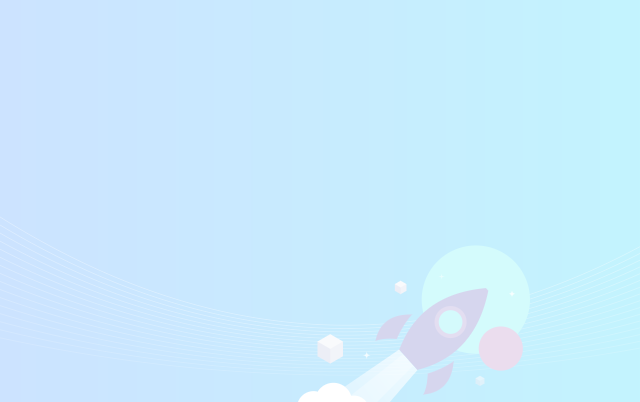
Write a Shadertoy shader that draws this background.

```glsl
// A pale blue sky with a sweep of thin curves, two planets and a rocket on its trail.
// Layers of distance functions are blended from back to front. Units: the canvas
// is 100 wide, and the rocket has its own axes (x along its flight, y across).

float cover(float dist) {
    return clamp(0.5 - dist * iResolution.x / 100.0, 0.0, 1.0);
}

float disc(vec2 p, vec2 center, float radius) {
    return length(p - center) - radius;
}

// Fan of curves that spread out towards both sides
float waveLines(vec2 p) {
    const float COUNT = 15.0;
    float bend = (p.x - 54.0) * (p.x - 54.0);
    float spread = 7.8 + 0.0038 * bend;
    float index = (12.0 + 0.0058 * bend - p.y) / spread * COUNT;
    float nearest = clamp(round(index), 0.0, COUNT);
    float slope = 0.0116 * (p.x - 54.0);
    float dist = abs(index - nearest) * spread / COUNT / sqrt(1.0 + slope * slope);
    return cover(dist - 0.05) * mix(0.38, 0.18, nearest / COUNT);
}

// Hexagonal outline split into three shaded faces
void drawCube(inout vec3 color, vec2 p, float radius, float opacity) {
    vec2 a = abs(p);
    float dist = max(a.x, 0.5 * a.x + 0.866 * a.y) - 0.866 * radius;
    vec3 side = mix(vec3(0.925, 0.935, 0.965), vec3(0.95, 0.955, 0.975), cover(-p.x));
    vec3 face = mix(side, vec3(0.975, 0.98, 0.99), cover(0.5 * a.x - 0.866 * p.y));
    color = mix(color, face, cover(dist) * opacity);
}

// Four-pointed star with concave sides
float sparkle(vec2 p, float size) {
    vec2 a = sqrt(abs(p) / size);
    return cover((a.x + a.y - 1.0) * size * 0.6);
}

void drawRocket(inout vec3 color, vec2 p) {
    const vec3 HULL = vec3(0.84, 0.84, 0.935);
    const vec2 AXIS = vec2(0.746, 0.666);
    vec2 q = p - vec2(63.8, 6.6);
    float t = dot(q, AXIS);
    float n = abs(dot(q, vec2(-AXIS.y, AXIS.x)));

    // Exhaust: a wide pale beam with a brighter core
    float fade = mix(0.45, 0.65, smoothstep(-12.0, 0.0, t));
    float beam = max(n - 2.15 + 0.13 * t, t);
    float core = max(n - 1.2 + 0.06 * t, t);
    color = mix(color, vec3(1.0), cover(beam) * fade);
    color = mix(color, vec3(1.0), cover(core) * 0.3);

    // Parabolic hull, cut flat at its tail and nose
    float halfWidth = 3.9 - (t - 6.8) * (t - 6.8) / 26.0;
    float slope = (t - 6.8) / 13.0;
    float hull = (n - halfWidth) / sqrt(1.0 + slope * slope);
    hull = max(hull, max(-t, t - 16.5));

    // Mirrored fins, set off from the hull by a gap
    float outer = n - 6.75 + 0.12 * (t - 1.2) * (t - 1.2);
    float inner = halfWidth + 1.1 - n;
    float rear = 3.65 - 0.7 * (t - 0.8) - 0.12 * (t - 0.8) * (t + 2.2) - n;
    float fins = max(max(outer, inner), rear) * 0.85;
    fins = max(fins, max(-2.4 - t, t - 5.3));
    color = mix(color, HULL, cover(min(hull, fins)));

    // Porthole
    float window = length(vec2(t - 8.85, n));
    color = mix(color, vec3(0.89, 0.87, 0.945), cover(window - 2.5));
    color = mix(color, vec3(0.83, 0.98, 0.99), cover(window - 1.85));
}

void mainImage(out vec4 fragColor, in vec2 fragCoord) {
    vec2 p = 100.0 * fragCoord / iResolution.x;

    // Sky and curves
    vec3 color = mix(vec3(0.8, 0.89, 1.0), vec3(0.765, 0.955, 0.995), p.x / 100.0);
    color = mix(color, vec3(1.0), waveLines(p));

    // Planets
    color = mix(color, vec3(0.83, 0.985, 0.988), cover(disc(p, vec2(74.35, 16.0), 8.46)));
    color = mix(color, vec3(0.92, 0.865, 0.935), cover(disc(p, vec2(78.25, 8.35), 3.45)));

    drawRocket(color, p);

    // Cloud at the end of the trail
    float cloud = disc(p, vec2(49.0, -0.9), 2.6);
    cloud = min(cloud, disc(p, vec2(52.1, 0.1), 2.9));
    cloud = min(cloud, disc(p, vec2(55.3, -1.4), 2.4));
    color = mix(color, vec3(1.0), cover(cloud));

    // Floating cubes and sparkles
    drawCube(color, p - vec2(51.6, 8.3), 2.3, 1.0);
    drawCube(color, p - vec2(62.6, 17.9), 1.05, 1.0);
    drawCube(color, p - vec2(75.0, 3.3), 0.8, 0.6);
    float stars = sparkle(p - vec2(57.3, 7.3), 0.65);
    stars = max(stars, sparkle(p - vec2(80.0, 16.9), 0.65));
    stars = max(stars, 0.6 * sparkle(p - vec2(69.0, 19.6), 0.4));
    color = mix(color, vec3(1.0), 0.8 * stars);

    fragColor = vec4(color, 1.0);
}
```
